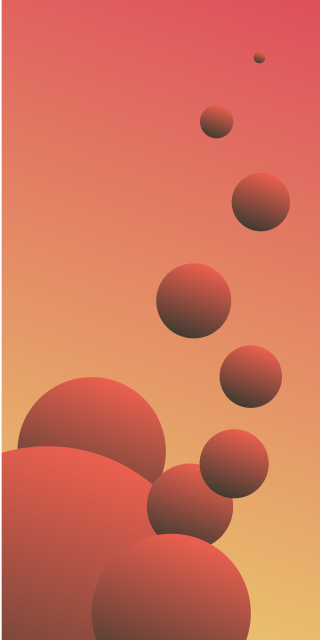
Write a Shadertoy shader that draws this background.

```glsl
// Warm diagonal gradient with shaded balls: a cluster at the lower left
// and a trail of shrinking ones rising to the upper right.
// Each ball is a circle distance with its own tilted gradient, painted back to front.

const vec3 SKY_ROSE   = vec3(0.87, 0.31, 0.36);
const vec3 SKY_GOLD   = vec3(0.92, 0.81, 0.44);
const vec3 BALL_LIT   = vec3(0.925, 0.375, 0.31);
const vec3 BALL_SHADE = vec3(0.25, 0.23, 0.19);
const vec3 MARGIN     = vec3(1.0);

const vec2  SKY_START    = vec2(0.5, 1.0);
const vec2  SHADE_DIR    = vec2(-0.34, -0.94);
const float SKY_LENGTH   = 1.11;
const float MARGIN_WIDTH = 0.0026;

// Centre and radius in canvas heights, back to front
const int BALL_COUNT = 10;
const vec3 BALLS[BALL_COUNT] = vec3[BALL_COUNT](
    vec3(0.1432, 0.2949, 0.1159),
    vec3(0.0742, 0.0482, 0.2546),
    vec3(0.2969, 0.2083, 0.0674),
    vec3(0.2676, 0.0417, 0.1243),
    vec3(0.3659, 0.2754, 0.0540),
    vec3(0.3919, 0.4115, 0.0488),
    vec3(0.3027, 0.5299, 0.0586),
    vec3(0.4076, 0.6842, 0.0456),
    vec3(0.3385, 0.8099, 0.0260),
    vec3(0.4056, 0.9102, 0.0091)
);

vec3 skyColor(vec2 p) {
    float t = dot(p - SKY_START, SHADE_DIR) / SKY_LENGTH;
    return mix(SKY_ROSE, SKY_GOLD, clamp(t, 0.0, 1.0));
}

vec3 ballColor(vec2 local) {
    float t = 0.5 + 0.5 * dot(local, SHADE_DIR);
    return mix(BALL_LIT, BALL_SHADE, clamp(t, 0.0, 1.0));
}

// One-pixel edge: 1 inside a negative distance, 0 outside
float coverage(float dist, float pixel) {
    return clamp(0.5 - dist / pixel, 0.0, 1.0);
}

void mainImage(out vec4 fragColor, in vec2 fragCoord) {
    float pixel = 1.0 / iResolution.y;
    vec2 p = fragCoord * pixel;
    vec3 color = skyColor(p);

    // Balls
    for (int i = 0; i < BALL_COUNT; i++) {
        vec2 offset = p - BALLS[i].xy;
        float radius = BALLS[i].z;
        float mask = coverage(length(offset) - radius, pixel);
        color = mix(color, ballColor(offset / radius), mask);
    }

    // Thin margin on the left
    color = mix(color, MARGIN, coverage(p.x - MARGIN_WIDTH, pixel));

    fragColor = vec4(color, 1.0);
}
```
